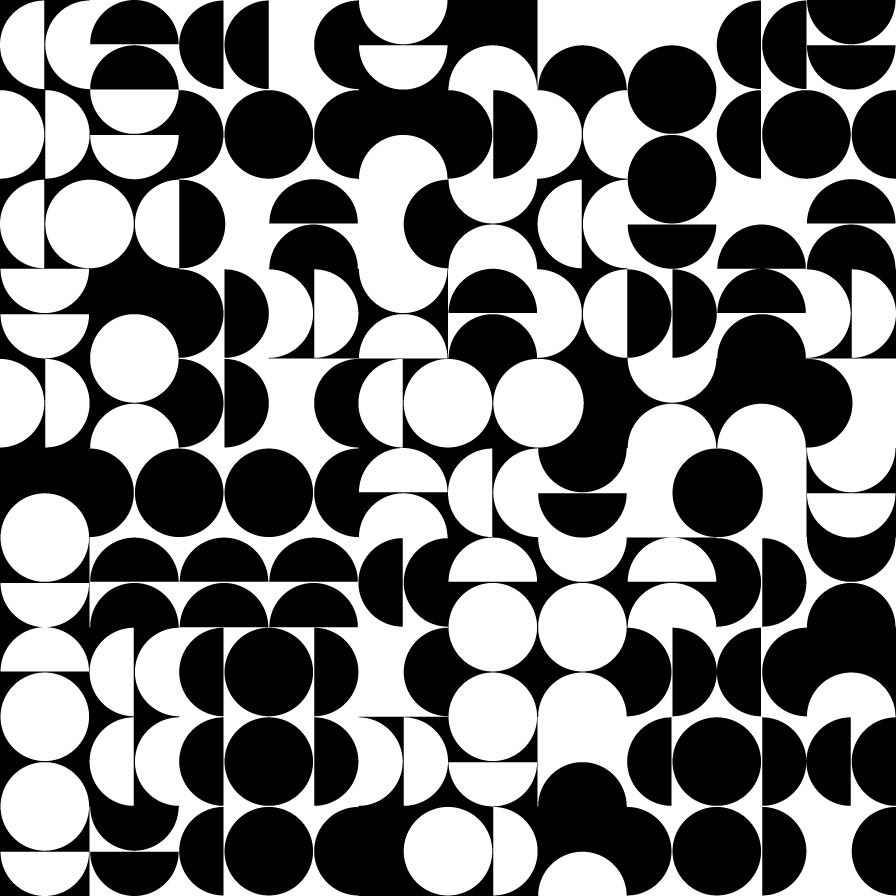
This pattern is drawn by a three.js fragment shader. Its source:

```glsl
// Black and white mosaic of square tiles, each holding half discs that face
// up, down, left or right. Every other tile is chosen by hash; the tiles between
// take their edge colours from those neighbours, so halves join into discs.
#define TILES 10.0      // tiles across and down
#define GAP 0.006       // half the hairline between stacked halves, in tiles
#define PAIRED 0.24     // share of free tiles with two opposite halves
#define SINGLE 0.23     // share of one-way tiles with only one half disc
#define BULGE 0.02      // extra depth of single halves facing right or down
#define BAND 5.5        // spacing of the dark-ground bands, in tiles
#define BAND_PEAK 5.1   // column at the middle of a band
#define JITTER 1.5      // how much chance blurs the bands
#define SEED 3.7
#define SAMPLES 4       // smoothing samples per side of a pixel

varying vec2 vUv;

float hash(vec2 p) {
  return fract(sin(dot(p, vec2(127.1, 311.7)) + SEED) * 43758.5453);
}

// Ground colour: loose vertical bands, 0 black and 1 white
float groundTone(vec2 cell) {
  float band = cos(6.28319 * (cell.x - BAND_PEAK) / BAND);
  return step(band + JITTER * (hash(cell + 5.3) - 0.5), 0.0);
}

// One edge at random; edges are ordered left, right, bottom, top
vec4 pickEdge(vec2 cell) {
  float k = floor(4.0 * hash(cell + 17.9));
  return vec4(equal(vec4(0.0, 1.0, 2.0, 3.0), vec4(k)));
}

// Edge colours of a freely chosen tile
vec4 freeEdges(vec2 cell) {
  vec4 open = pickEdge(cell);
  if (hash(cell + 31.4) < PAIRED) open += open.yxwz;
  return abs(open - groundTone(cell));
}

// Edge colours of any tile
vec4 tileEdges(vec2 cell) {
  if (mod(cell.x + cell.y, 2.0) < 0.5) return freeEdges(cell);
  vec2 stepX = vec2(1.0, 0.0);
  vec2 stepY = vec2(0.0, 1.0);
  vec4 e = vec4(freeEdges(cell - stepX).y, freeEdges(cell + stepX).x,
                freeEdges(cell - stepY).w, freeEdges(cell + stepY).z);
  // Flip one edge where no tile has these colours
  float whites = dot(e, vec4(1.0));
  bool oneOdd = mod(whites, 2.0) > 0.5;
  bool opposite = abs(whites - 2.0) < 0.5 && abs(e.x - e.y) < 0.5;
  return oneOdd || opposite ? e : abs(e - pickEdge(cell));
}

// Colour at a point in tile units
float mosaic(vec2 p) {
  vec2 cell = floor(p);
  vec2 f = p - cell;
  vec4 edges = tileEdges(cell);
  float whites = dot(edges, vec4(1.0));
  float ground = abs(whites - 2.0) < 0.5 ? groundTone(cell) : step(2.0, whites);

  // Turn the tile so that its half discs open from q.x = 0
  vec4 open = abs(edges - ground);
  bool sideways = open.x + open.y > 0.5;
  vec2 q = sideways ? f : f.yx;
  vec2 ends = sideways ? open.xy : open.zw;
  bool paired = ends.x * ends.y > 0.5;
  bool single = !paired && hash(cell + 43.7) < SINGLE;
  if (paired) q.x = min(q.x, 1.0 - q.x);
  else if (ends.y > 0.5) q.x = 1.0 - q.x;

  // Stack a second half behind the first, or deepen a single one
  if (!paired && !single && q.x > 0.5 - GAP) {
    q.x -= 0.5 + GAP;
    if (q.x < 0.0) return ground;
  }
  if (single && open.x + open.w > 0.5) q.x = max(q.x - BULGE, 0.0);
  bool inDisc = length(q - vec2(0.0, 0.5)) < 0.5 - GAP;
  return inDisc ? 1.0 - ground : ground;
}

void main() {
  // Average a small grid of samples to smooth all edges
  vec2 pixel = fwidth(vUv);
  float tone = 0.0;
  for (int i = 0; i < SAMPLES; i++) {
    for (int j = 0; j < SAMPLES; j++) {
      vec2 offset = (vec2(float(i), float(j)) + 0.5) / float(SAMPLES) - 0.5;
      tone += mosaic((vUv + offset * pixel) * TILES);
    }
  }
  gl_FragColor = vec4(vec3(tone / float(SAMPLES * SAMPLES)), 1.0);
}
```
